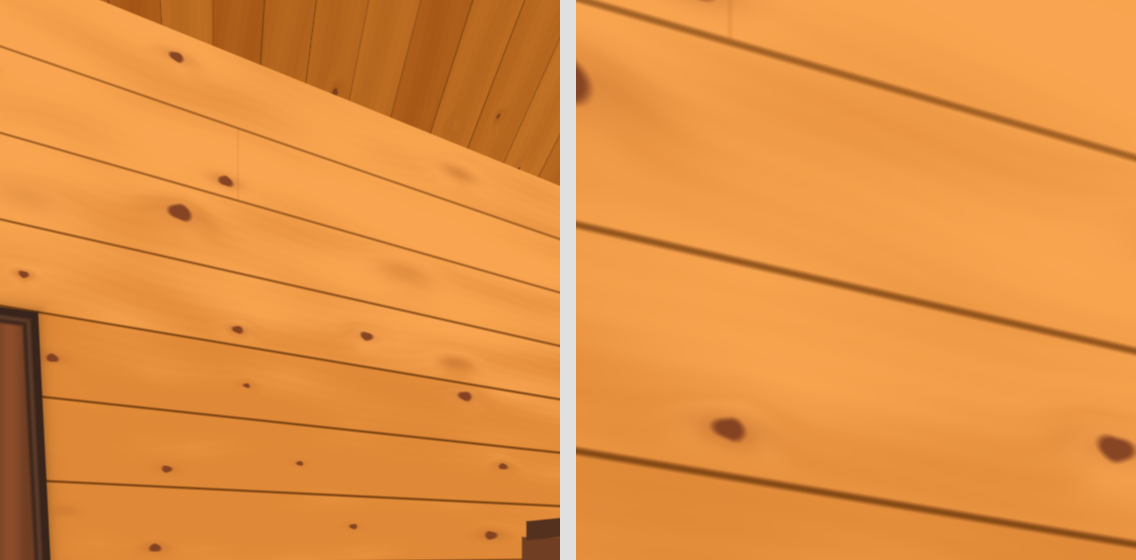
Left: the whole. Right: its middle third, enlarged.
Write a WebGL 2 fragment shader that draws this texture.

```glsl
#version 300 es
precision highp float;
uniform vec2 u_resolution;
out vec4 fragColor;

const vec3 WALL_LIGHT = vec3(0.975, 0.645, 0.312);
const vec3 WALL_SHADE = vec3(0.875, 0.535, 0.215);
const vec3 CEILING_LIGHT = vec3(0.74, 0.43, 0.135);
const vec3 CEILING_DARK = vec3(0.62, 0.31, 0.07);
const vec3 KNOT = vec3(0.48, 0.23, 0.12);
const vec3 SMUDGE = vec3(0.72, 0.40, 0.17);
const vec3 SEAM = vec3(0.47, 0.25, 0.06);
const vec3 FRAME = vec3(0.22, 0.14, 0.10);
const vec3 PANEL = vec3(0.49, 0.27, 0.15);
const vec3 SHELF = vec3(0.33, 0.19, 0.12);
// Wall fan: first seam and spacing at the left and right sides
const vec2 FIRST_SEAM = vec2(-0.072, 0.332);
const vec2 BOARD_HEIGHT = vec2(0.1545, 0.0953);
// Ceiling fan: vanishing column, convergence, first seam, plank width
const vec4 FAN = vec4(0.379, 0.691, 0.2865, 0.093);
const float SEAM_HALF_WIDTH = 0.0021;
const float SOFTNESS = 0.0016;
const float KNOT_SPACING = 0.25;
const float JOINT_X = 0.425;
const float FRAME_WIDTH = 0.028;

vec3 hash3(vec2 p) {
    vec3 q = vec3(dot(p, vec2(127.1, 311.7)), dot(p, vec2(269.5, 183.3)), dot(p, vec2(419.2, 371.9)));
    return fract(sin(q) * 43758.5);
}

// Smooth cellular noise
float blotches(vec2 p) {
    float sum = 0.0;
    for (int k = 0; k < 9; k++) {
        vec2 cell = floor(p) + vec2(k % 3 - 1, k / 3 - 1);
        sum += exp(-6.0 * length(cell + hash3(cell).xy - p));
    }
    return clamp(-log(sum) / 6.0, 0.0, 1.0);
}

// x: knot core, y: stain around it, z: bend of the grain
vec3 knots(vec2 p, float board, float height, float chance, float size, float soft) {
    vec3 result = vec3(0.0);
    for (int i = -1; i <= 1; i++) {
        float cell = floor(p.x / KNOT_SPACING) + float(i);
        vec3 place = hash3(vec2(cell, board));
        vec3 kind = hash3(vec2(board + 7.3, cell + 2.9));
        float present = step(kind.x, chance);
        float x = (cell + mix(0.1, 0.9, place.x)) * KNOT_SPACING;
        vec2 delta = vec2(p.x - x, (p.y - mix(0.2, 0.8, place.y)) * height);
        float radius = size * mix(0.6, 1.4, place.z);
        float d = length(delta * vec2(1.0, 1.5)) / radius;
        d *= 1.0 + 0.08 * sin(3.0 * atan(delta.y, delta.x) + 9.0 * kind.y);
        float blur = 0.15 + soft / radius;
        float core = 1.0 - smoothstep(1.0 - blur, 1.0 + blur, d);
        vec2 spread = delta * vec2(0.4, 1.0) / radius;
        float stain = exp(-dot(spread, spread)) * mix(0.3, 0.8, kind.z);
        result.x = max(result.x, core * present * step(0.15, kind.y));
        result.y = max(result.y, stain * present);
        result.z += present * 2.5 * exp(-d * d * 0.1);
    }
    return result;
}

// Layered sines: broad growth rings and fine streaks
float grain(vec2 p, float seed, float bend) {
    float sway = sin(p.x * 5.0 + seed * 20.0) * 1.5 + sin(p.x * 11.0 + seed * 47.0) * 0.5;
    float rings = sin(p.y * 8.0 + sway + bend * 2.0 + seed * 30.0);
    return 0.8 * rings + 0.2 * sin(p.y * 42.0 + sway * 3.0 + bend * 4.0 + 2.0 * sin(p.x * 17.0));
}

float line(float d, float halfWidth, float soft) {
    return 1.0 - smoothstep(halfWidth - soft, halfWidth + soft, abs(d));
}

float box(vec2 p, vec2 center, vec2 halfSize) {
    vec2 d = abs(p - center) - halfSize;
    return max(d.x, d.y);
}

vec3 wall(vec2 p, float row, float height, float soft) {
    float board = floor(row);
    vec2 local = vec2(p.x, fract(row));
    vec3 tone = hash3(vec2(board, 4.7));
    float size = 0.0095 + 0.016 * exp(-2.0 * (board - 2.0) * (board - 2.0));
    vec3 knot = knots(local, board, height, board < 2.0 ? 0.35 : 0.8, size, soft);
    // Light falls off to the lower left
    float shade = smoothstep(0.28, 0.9, p.y - 0.25 * p.x + 0.1) + 0.25 * tone.x - 0.3;
    shade += 0.75 * blotches(vec2(p.x * 4.0, row * 1.3)) + 0.13 * grain(local, tone.y, knot.z);
    vec3 color = mix(WALL_LIGHT, WALL_SHADE, smoothstep(-0.05, 1.0, shade));
    color = mix(color, SMUDGE, 0.6 * knot.y);
    color = mix(color, KNOT, 0.88 * knot.x);
    // Seams deepen down the wall; one board has a faint butt joint
    float seamRow = floor(row + 0.5);
    float depth = step(0.5, seamRow) * mix(0.6, 0.92, smoothstep(1.0, 5.0, seamRow));
    color = mix(color, SEAM, depth * line((row - seamRow) * height, SEAM_HALF_WIDTH, soft));
    float joint = line(p.x - JOINT_X, 0.001, soft) * step(abs(board - 1.0), 0.5);
    return mix(color, SMUDGE, 0.25 * joint);
}

vec3 ceiling(vec2 p, float soft) {
    float scale = 1.0 - FAN.y * p.y;
    float column = ((p.x - FAN.x * FAN.y * p.y) / scale - FAN.z) / FAN.w;
    float width = FAN.w * scale, plank = floor(column);
    vec2 local = vec2(p.y, fract(column));
    vec3 tone = hash3(vec2(plank, 31.3));
    vec3 knot = knots(local, plank + 40.0, width, 0.6, 0.0065, soft);
    float dark = 0.7 * tone.x + 0.13 * grain(local, tone.y, knot.z) - 0.3 * (p.x - 0.6);
    vec3 color = mix(CEILING_LIGHT, CEILING_DARK, clamp(dark, -0.1, 1.1));
    color = mix(color, KNOT * 0.85, max(0.75 * knot.x, 0.2 * knot.y));
    float seam = line((column - floor(column + 0.5)) * width, 0.0014, soft);
    return mix(color, SEAM, seam * mix(0.35, 0.85, tone.z));
}

void main() {
    vec2 p = gl_FragCoord.xy / u_resolution;
    p.y = 1.0 - p.y;
    float soft = SOFTNESS + 0.5 / min(u_resolution.x, u_resolution.y);
    float height = mix(BOARD_HEIGHT.x, BOARD_HEIGHT.y, p.x);
    float edge = p.y - mix(FIRST_SEAM.x, FIRST_SEAM.y, p.x);
    vec3 boards = wall(p, max(edge / height, 0.0), height, soft);
    vec3 color = mix(ceiling(p, soft), boards, smoothstep(-soft, soft, edge));
    // Door with a soft shadow and a bevelled frame
    float door = max(p.x - 0.068 - 0.05 * (p.y - 0.56), 0.548 + 0.14 * p.x - p.y);
    color *= 1.0 - 0.2 * exp(-max(door, 0.0) * 110.0);
    vec3 frame = FRAME * (1.0 + 0.6 * line(door + 0.65 * FRAME_WIDTH, 0.004, 0.004));
    color = mix(frame, color, smoothstep(-soft, soft, door));
    vec3 panel = PANEL * (1.0 + 0.12 * sin(p.x * 90.0));
    color = mix(panel, color, smoothstep(-0.005, 0.005, door + FRAME_WIDTH));
    // Shelf in the lower right corner
    float lower = box(p, vec2(0.98, 0.985), vec2(0.048, 0.026));
    color = mix(PANEL * 0.9, color, smoothstep(-soft, soft, lower));
    float top = box(p + vec2(0.0, 0.1 * (p.x - 0.97)), vec2(0.98, 0.945), vec2(0.04, 0.017));
    fragColor = vec4(mix(SHELF, color, smoothstep(-soft, soft, top)), 1.0);
}
```
